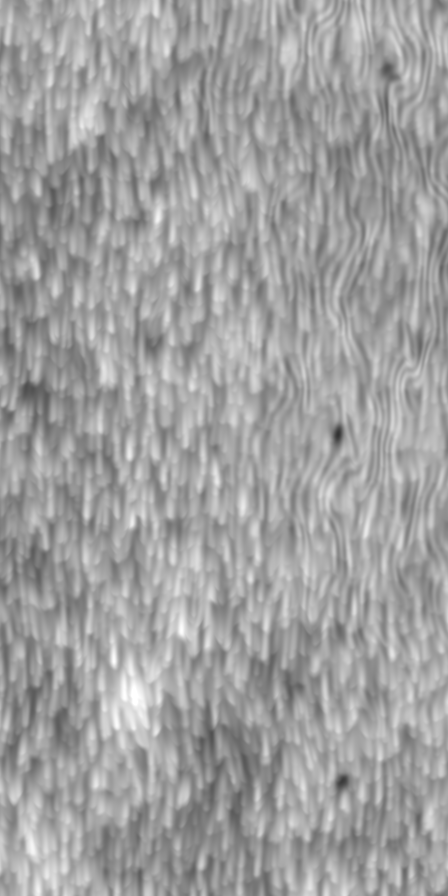
This texture is drawn by a Shadertoy shader. Its source:

```glsl
const float MEAN_GREY = 0.64;
const vec2 DROP_CELLS = vec2(32.0, 13.0);    // drops per canvas width
const vec2 FINE_CELLS = vec2(47.0, 21.0);
const vec2 FIBRE_CELLS = vec2(76.0, 17.0);
const float STRAND_COUNT = 39.0;
const float DROP_CONTRAST = 0.24;
const float FINE_CONTRAST = 0.15;
const float FIBRE_CONTRAST = 0.22;
const float STRAND_CONTRAST = 0.05;
const float CLOUD_CONTRAST = 0.17;
const float DROP_MEAN = 0.46;
const float BLEND_SHARPNESS = 6.0;
const int GLOW_COUNT = 5;
const float GLOW_LEVEL = 0.15;
const int PIT_COUNT = 3;
const float PIT_LEVEL = 0.34;

float hash(vec2 p) {
    return fract(sin(dot(p, vec2(127.1, 311.7))) * 43758.5);
}

// Smooth value noise, centred on zero
float noise(vec2 p) {
    vec2 cell = floor(p), f = fract(p);
    f = f * f * (3.0 - 2.0 * f);
    float low = mix(hash(cell), hash(cell + vec2(1, 0)), f.x);
    float high = mix(hash(cell + vec2(0, 1)), hash(cell + vec2(1, 1)), f.x);
    return mix(low, high, f.y) - 0.5;
}

// Overlapping drops: round lower tip, body fading upward
float drops(vec2 p, float seed) {
    vec2 cell = floor(p);
    float sum = 1.0;
    for (int j = -2; j <= 0; j++) {
        for (int i = -1; i <= 1; i++) {
            vec2 id = cell + vec2(i, j);
            vec2 key = id + seed;
            vec2 tip = id + vec2(0.1 + 0.8 * hash(key), hash(key + 41.3));
            vec2 d = p - tip;
            float level = 0.5 + 0.6 * hash(key + 83.7);
            float across = exp(-d.x * d.x * 5.0);
            float rise = d.y - 0.35 * d.x * d.x;
            float along = smoothstep(0.0, 0.26, rise) * (1.0 - smoothstep(0.2, 1.8, rise));
            sum += exp(BLEND_SHARPNESS * level * across * along) - 1.0;
        }
    }
    return log(sum) / BLEND_SHARPNESS - DROP_MEAN;
}

// Wavy, almost parallel vertical strands
float strands(vec2 p) {
    float bend = 2.6 * noise(p * vec2(11.0, 8.0)) + 1.2 * noise(p * vec2(24.0, 15.0) + 9.0);
    return sin(6.2832 * (p.x * STRAND_COUNT + bend));
}

float clouds(vec2 p) {
    return noise(p * vec2(4.5, 3.2) + 3.7) + 0.75 * noise(p * vec2(12.0, 8.0) + 17.0);
}

// Scattered bright patches and small dark pits
float patches(vec2 p, float height) {
    float tone = 0.0;
    for (int i = 0; i < GLOW_COUNT; i++) {
        vec2 key = vec2(i, 5.3);
        vec2 centre = vec2(hash(key), (float(i) + hash(key + 2.1)) * height / float(GLOW_COUNT));
        vec2 d = (p - centre) / vec2(0.045, 0.1);
        float edge = smoothstep(-0.9, -0.5, d.y);
        tone += GLOW_LEVEL * (0.4 + 0.6 * hash(key + 6.4)) * edge * exp(-dot(d, d));
    }
    for (int i = 0; i < PIT_COUNT; i++) {
        vec2 key = vec2(i, 23.9);
        vec2 centre = vec2(0.1 + 0.8 * hash(key), (float(i) + hash(key + 4.7)) * height / float(PIT_COUNT));
        vec2 d = (p - centre) / vec2(0.017, 0.023);
        tone -= PIT_LEVEL * exp(-dot(d, d));
    }
    return tone;
}

void mainImage(out vec4 fragColor, in vec2 fragCoord) {
    vec2 p = fragCoord / iResolution.x;
    float height = iResolution.y / iResolution.x;

    // Gentle lean of the grain
    vec2 q = p;
    q.x += 0.035 * noise(p * vec2(3.0, 4.0) + 31.0);
    q.y += 0.03 * noise(p * vec2(30.0, 5.0) + 57.0);

    // Drops rule the left, strands the upper right
    float combed = smoothstep(0.4, 0.75, p.x + 0.5 * noise(p * 3.0 + 71.0))
                 * smoothstep(0.15, 0.4, p.y / height);

    float grey = MEAN_GREY;
    grey += CLOUD_CONTRAST * clouds(q) * (1.0 - 0.35 * combed);
    grey += DROP_CONTRAST * drops(q * DROP_CELLS, 0.0) * (1.0 - 0.5 * combed);
    grey += FINE_CONTRAST * drops(q * FINE_CELLS, 137.0) * (1.0 - 0.4 * combed);
    grey += FIBRE_CONTRAST * noise(q * FIBRE_CELLS + 11.0);
    grey += STRAND_CONTRAST * strands(q) * mix(0.2, 1.0, combed);
    grey += patches(q, height);

    fragColor = vec4(vec3(clamp(grey, 0.0, 1.0)), 1.0);
}
```
